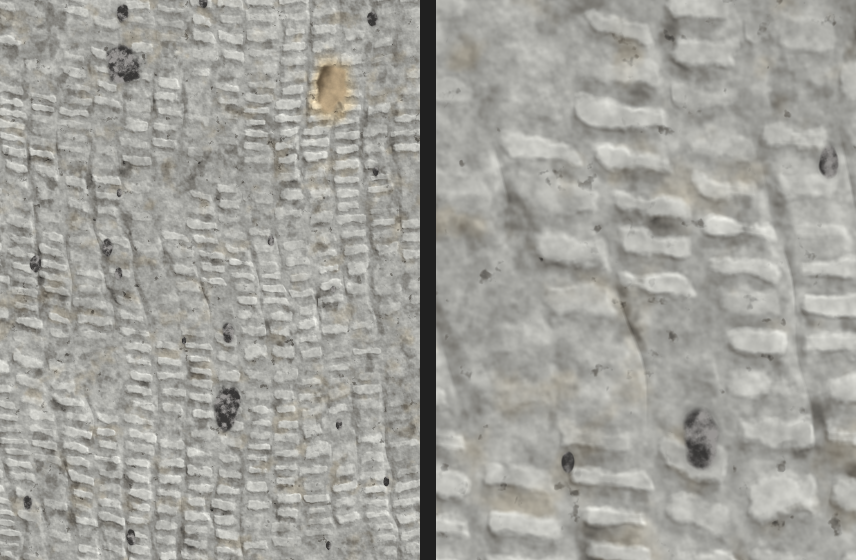
Left, the full canvas; right, a detail of the centre.
Give the GLSL for this texture, as a WebGL 1 fragment shader.

```glsl
precision highp float;
// Weathered grey stone dressed with a toothed chisel: leaning columns of short pale
// bars form a height field lit from the upper right, over gritty noise. A few ragged
// pits are scattered on a jittered grid, with some larger cavities set on top.
uniform vec2 u_resolution;

float hash(vec2 p) {
  vec3 q = fract(vec3(p.xyx) * 0.1031);
  q += dot(q, q.yzx + 33.33);
  return fract((q.x + q.y) * q.z);
}

float noise(vec2 p) {
  vec2 i = floor(p), f = fract(p);
  f = f * f * (3.0 - 2.0 * f);
  return mix(mix(hash(i), hash(i + vec2(1, 0)), f.x),
             mix(hash(i + vec2(0, 1)), hash(i + vec2(1, 1)), f.x), f.y);
}

float fbm(vec2 p) {
  float sum = 0.0, amp = 0.5;
  for (int i = 0; i < 4; i++) {
    sum += amp * noise(p);
    p = mat2(1.6, 1.2, -1.2, 1.6) * p + 17.3;
    amp *= 0.5;
  }
  return sum / 0.9375;
}

// x: height of the surface, y: coverage of the pale bar, z: broken column ridge
vec3 chiselled(vec2 p) {
  vec2 q = p + vec2(0.08 * p.y, 0.0);
  q.x += 0.05 * noise(p * 3.0) + 0.014 * noise(p * vec2(24.0, 20.0));
  float column = floor(q.x / 0.054);
  float u = fract(q.x / 0.054) - 0.5;

  // Bars fall to the right in the left half and rise gently in the right half
  float tilt = mix(0.32, -0.28, smoothstep(0.28, 0.6, p.x));
  tilt += 0.35 * (hash(vec2(column, 6.0)) - 0.5);
  float v = q.y / 0.0275 + tilt * u + 7.0 * hash(vec2(column, 3.0))
          + 1.6 * noise(vec2(column, p.y * 7.0)) + 0.16 * noise(p * 28.0);
  float w = fract(v) - 0.5;
  vec2 cell = vec2(column, floor(v));

  // Rounded bar with worn, crumbling edges
  vec2 size = vec2(0.0165 + 0.007 * hash(cell + 40.0), 0.005 + 0.0023 * hash(cell + 80.0));
  vec2 offset = vec2(u * 0.054 + 0.006 * (hash(cell + 9.0) - 0.5), w * 0.0275);
  float d = length(max(abs(offset) - size + 0.0035, 0.0)) - 0.0035;
  d += 0.013 * (fbm(p * 62.0) - 0.5);
  float worn = 0.65 * noise(p * vec2(11.0, 9.0) + 5.0) + 0.45 * hash(cell);
  float bar = smoothstep(0.0032, -0.0026, d) * smoothstep(0.14, 0.72, worn);
  bar *= smoothstep(0.5, 0.44, abs(u));

  // Broken ridges between columns
  float ridge = smoothstep(0.3, 0.52, abs(u) + 0.45 * (fbm(p * 32.0) - 0.5));
  ridge *= smoothstep(0.4, 0.72, noise(p * vec2(17.0, 11.0) + 31.0));

  float grit = 0.0065 * fbm(p * 48.0) * (1.0 - 0.5 * bar);
  return vec3(0.0033 * bar - 0.0045 * ridge + grit, bar, ridge);
}

// Signed distance, relative to the radius, of a ragged elliptical cavity
float cavity(vec2 p, vec2 center, vec2 radius) {
  return length((p - center) / radius) - 1.0 + 0.9 * (fbm(p * 38.0) - 0.5);
}

void main() {
  vec2 p = gl_FragCoord.xy / u_resolution.y;
  vec3 surface = chiselled(p);
  float bar = surface.y;

  // Finite-difference light, and the soft shadow under each bar
  float slope = (surface.x - chiselled(p + vec2(0.0013, 0.0017)).x) / 0.0021;
  float shadow = clamp(chiselled(p + vec2(0.003, 0.008)).y - bar, 0.0, 1.0);
  float tone = 0.648 + 0.105 * bar - 0.075 * shadow - 0.055 * surface.z;
  tone += 0.15 * clamp(slope, -1.2, 1.0);

  // Weathering from broad patches down to single grains
  tone += 0.1 * (fbm(p * vec2(9.0, 7.0)) - 0.5);
  tone += 0.16 * (fbm(p * 32.0 + 25.0) - 0.5);
  tone += 0.2 * (fbm(p * 88.0 + 50.0) - 0.5);
  tone += 0.07 * (noise(p * 250.0) - 0.5);

  // Crumbled hollows between the bars, and sparse pin holes
  float crumbled = smoothstep(0.56, 0.76, fbm(p * vec2(44.0, 36.0) + 60.0));
  tone -= 0.14 * crumbled * (1.0 - 0.8 * bar);
  tone -= 0.2 * smoothstep(0.74, 0.86, fbm(p * 90.0 + 90.0)) * (1.0 - 0.6 * bar);

  vec3 color = tone * mix(vec3(1.02, 1.0, 0.95), vec3(1.0, 1.0, 0.972), smoothstep(0.42, 0.62, tone));
  float stain = smoothstep(0.55, 0.8, fbm(p * 30.0 + 12.0)) * (1.0 - bar);
  color *= mix(vec3(1.0), vec3(0.98, 0.95, 0.9), stain);

  // Ochre hollow with a faint stained rim, shaded under its upper left lip
  vec2 hollow = vec2(0.592, 0.84);
  float ochre = cavity(p, hollow, vec2(0.027, 0.042));
  color *= mix(vec3(1.0), vec3(1.1, 1.02, 0.89), smoothstep(0.9, 0.0, ochre));
  float lip = dot(p - hollow, vec2(0.9, -0.4)) + 0.012 * (fbm(p * 50.0) - 0.5);
  vec3 clay = mix(vec3(0.36, 0.31, 0.24), vec3(0.7, 0.62, 0.5), smoothstep(-0.026, -0.004, lip));
  color = mix(color, clay * (0.85 + 0.3 * fbm(p * 90.0)), smoothstep(0.15, -0.2, ochre));

  // Dark cavities: two large ones, then sparse small ones on a jittered grid
  float pit = min(cavity(p, vec2(0.219, 0.888), vec2(0.029, 0.043)),
                  cavity(p, vec2(0.407, 0.272), vec2(0.022, 0.038)));
  for (int i = 0; i < 2; i++) {
    float layer = float(i);
    float pitch = 0.15 - 0.06 * layer;
    vec2 cell = floor(p / pitch) + 20.0 * layer;
    vec2 jitter = 0.25 + 0.5 * vec2(hash(cell + 1.7), hash(cell + 5.3));
    vec2 center = (floor(p / pitch) + jitter) * pitch;
    float radius = mix(0.008, 0.014, hash(cell + 8.1)) * (1.0 - 0.5 * layer);
    float here = cavity(p, center, radius * vec2(0.85, 1.4));
    pit = min(pit, here + 9.0 * step(0.17, hash(cell + 13.9)));
  }
  float crumbs = fbm(p * 120.0 + 7.0);
  vec3 depth = mix(vec3(0.22, 0.215, 0.21), vec3(0.6, 0.59, 0.58), smoothstep(0.3, 0.76, crumbs));
  color *= 1.0 - 0.1 * smoothstep(0.4, 0.0, pit);
  color = mix(color, depth, smoothstep(0.1, -0.18, pit));

  gl_FragColor = vec4(clamp(color, 0.0, 1.0), 1.0);
}
```
